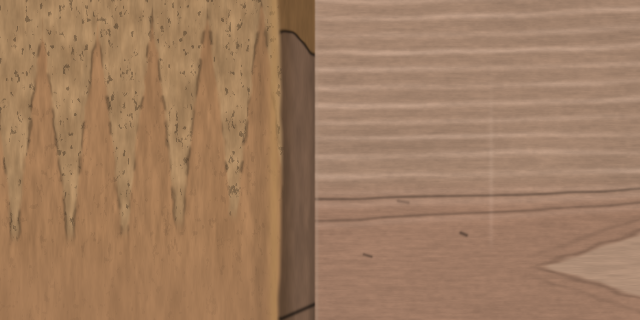
A Shadertoy shader for this texture:

```glsl
// Two planed wood boards: finger-jointed left, banded right, with a dark seam between.
#define SEAM_LEFT 0.880
#define SEAM_RIGHT 0.984
#define FINGER_PITCH 0.171
#define FINGER_START 0.047
#define BAND_PITCH 0.055
#define GRAIN 0.11
#define SOFT 0.004

float hash(vec2 p) {
    vec3 q = fract(vec3(p.xyx) * 0.1031);
    q += dot(q, q.yzx + 33.33);
    return fract((q.x + q.y) * q.z);
}

float noise(vec2 p) {
    vec2 i = floor(p), f = fract(p);
    f = f * f * (3.0 - 2.0 * f);
    return mix(mix(hash(i), hash(i + vec2(1, 0)), f.x),
               mix(hash(i + vec2(0, 1)), hash(i + vec2(1, 1)), f.x), f.y);
}

float fbm(vec2 p) {
    float sum = 0.0, amp = 0.5;
    for (int i = 0; i < 4; i++) {
        sum += amp * noise(p);
        p = p * 2.03 + 17.7;
        amp *= 0.5;
    }
    return sum / 0.9375;
}

float segment(vec2 p, vec2 a, vec2 b) {
    vec2 d = b - a;
    return length(p - a - d * clamp(dot(p - a, d) / dot(d, d), 0.0, 1.0));
}

// Soft stroke of half-width w around distance d
float stroke(float d, float w) { return exp(-d * d / (w * w)); }

vec3 fingerBoard(vec2 p) {
    float tone = fbm(p * vec2(13.0, 3.5));
    float fibre = fbm(p * vec2(75.0, 14.0) + 5.0);
    vec3 col = mix(vec3(0.57, 0.42, 0.29), vec3(0.68, 0.51, 0.36), tone);

    // Pale wedges that narrow downward to ragged tips
    float k = floor((p.x - FINGER_START) / FINGER_PITCH + 0.5);
    float tip = 0.23 + 0.018 * k + 0.03 * (hash(vec2(k, 3.0)) - 0.5);
    float h = p.y - tip;
    float ragged = 0.016 * (fbm(p * vec2(45.0, 18.0)) - 0.5);
    float halfWidth = 0.010 + 0.075 * pow(clamp(h / 0.66, 0.0, 1.3), 1.25);
    float d = abs(p.x - FINGER_START - k * FINGER_PITCH) + ragged - halfWidth;
    float wedge = smoothstep(0.007, -0.007, d) * smoothstep(-0.01, 0.05, h);
    vec3 pale = mix(vec3(0.57, 0.45, 0.32), vec3(0.73, 0.59, 0.43), fbm(p * vec2(30.0, 18.0) + 9.0));
    col = mix(col, pale, wedge * 0.85);
    float broken = smoothstep(0.35, 0.7, noise(p * vec2(18.0, 25.0)));
    col *= 1.0 - 0.24 * stroke(d, 0.005) * broken * smoothstep(-0.03, 0.06, h);

    // Rough torn flecks in the jointed area, calmer wood below
    float fleck = smoothstep(0.64, 0.78, fbm(p * vec2(85.0, 48.0)));
    col *= 1.0 - fleck * (0.06 + 0.20 * wedge);
    col *= 1.0 + 2.0 * GRAIN * (fibre - 0.5);
    col = mix(col, vec3(0.63, 0.47, 0.34), 0.4 * smoothstep(0.28, 0.08, p.y));

    // Worn right-hand edge
    col *= 1.0 - 0.08 * stroke(p.x - 0.81, 0.025);
    return mix(col, vec3(0.69, 0.53, 0.34), 0.65 * stroke(p.x - 0.857, 0.016));
}

vec3 seam(vec2 p) {
    float t = clamp((p.x - SEAM_LEFT) / (SEAM_RIGHT - SEAM_LEFT), 0.0, 1.0);
    vec3 col = mix(vec3(0.36, 0.27, 0.20), vec3(0.44, 0.34, 0.27), smoothstep(0.0, 0.5, t));
    col *= 1.0 - 0.12 * smoothstep(0.75, 1.0, t);
    float crackY = 0.90 - 0.07 * smoothstep(0.25, 1.0, t) + 0.012 * (noise(p * 45.0) - 0.5);
    col = mix(col, vec3(0.45, 0.33, 0.21), smoothstep(-SOFT, SOFT, p.y - crackY));
    col *= 0.9 + 0.2 * fbm(p * vec2(70.0, 12.0));
    col *= 1.0 - 0.5 * stroke(p.y - crackY, 0.007);
    return col * (1.0 - 0.5 * stroke(p.y - 0.004 - 0.045 * t, 0.007));
}

vec3 bandedBoard(vec2 p) {
    float t = (p.x - SEAM_RIGHT) / (2.0 - SEAM_RIGHT);
    float upper = smoothstep(0.33, 0.47, p.y);
    float fibre = fbm(p * vec2(14.0, 130.0));
    float mottling = fbm(p * vec2(55.0, 90.0));
    vec3 col = mix(vec3(0.61, 0.47, 0.385), vec3(0.64, 0.52, 0.435), upper);
    col *= 0.95 + 0.10 * fbm(p * vec2(3.0, 9.0));

    // Wavy pale growth bands
    float y = p.y - 0.02 * t * t + 0.028 * (fbm(vec2(p.x * 2.5, p.y * 9.0)) - 0.5);
    float band = pow(0.5 + 0.5 * sin(6.2832 * y / BAND_PITCH), 3.0);
    float strength = 0.4 + 0.9 * noise(vec2(p.x * 4.0, y * 18.0));
    col += vec3(0.085, 0.08, 0.078) * (band * strength - 0.2) * upper;
    col *= 1.0 + GRAIN * (fibre - 0.5) + 0.8 * GRAIN * (mottling - 0.5);

    // Two long curved growth lines
    float wobble = 0.008 * (noise(vec2(p.x * 9.0, 2.0)) - 0.5);
    float first = p.y - 0.381 - 0.031 * t * t + wobble;
    float second = p.y - 0.313 - 0.055 * pow(max(t, 0.0), 1.3) + wobble;
    col *= 1.0 - 0.24 * stroke(first, 0.005) - 0.17 * stroke(second, 0.005);
    col += 0.05 * stroke(first + 0.018, 0.012) + 0.04 * stroke(second + 0.014, 0.01);

    // Pale pointed figure at the right, with rings around it
    float reach = p.x - 1.695;
    float edge = abs(p.y - 0.167 - 0.018 * reach) - 0.32 * reach;
    edge += 0.012 * (noise(p * vec2(16.0, 50.0)) - 0.5);
    float figure = smoothstep(0.008, -0.008, edge) * smoothstep(-0.01, 0.03, reach);
    col = mix(col, vec3(0.69, 0.57, 0.48) * (0.92 + 0.16 * fibre), figure * 0.8);
    float nearTip = smoothstep(-0.12, 0.05, reach);
    col *= 1.0 - 0.13 * nearTip * (stroke(edge - 0.008, 0.007) + 0.6 * stroke(edge - 0.045, 0.008));

    // Small knots and a faint upright scuff
    col *= 1.0 - 0.35 * stroke(segment(p, vec2(1.441, 0.272), vec2(1.457, 0.265)), 0.006);
    col *= 1.0 - 0.28 * stroke(segment(p, vec2(1.138, 0.205), vec2(1.160, 0.198)), 0.005);
    col *= 1.0 - 0.18 * stroke(segment(p, vec2(1.245, 0.372), vec2(1.275, 0.367)), 0.006);
    col += 0.035 * stroke(p.x - 1.535, 0.008) * smoothstep(0.20, 0.27, p.y) * smoothstep(0.90, 0.4, p.y);
    return mix(col, vec3(0.66, 0.56, 0.48), 0.4 * stroke(p.x - SEAM_RIGHT - 0.006, 0.006));
}

void mainImage(out vec4 fragColor, in vec2 fragCoord) {
    vec2 p = fragCoord / iResolution.xy * vec2(2.0, 1.0);
    float bow = 0.012 * (2.0 * p.y - 1.0) * (2.0 * p.y - 1.0);
    float left = SEAM_LEFT - bow + 0.005 * (noise(vec2(p.y * 14.0, 1.0)) - 0.5);
    vec3 col = mix(fingerBoard(p), seam(p), smoothstep(-0.009, 0.009, p.x - left));
    col = mix(col, bandedBoard(p), smoothstep(-SOFT, SOFT, p.x - SEAM_RIGHT));
    fragColor = vec4(col, 1.0);
}
```
